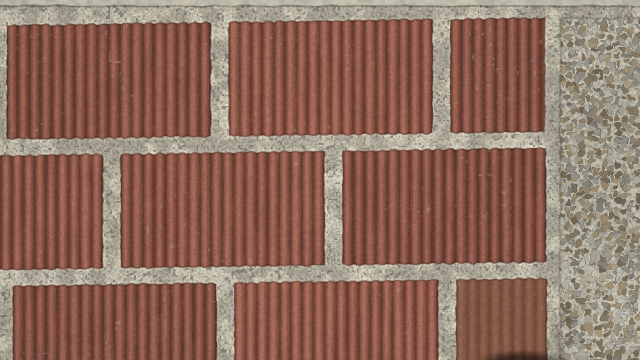
Reproduce this texture procedurally as a Shadertoy shader.

```glsl
// Ribbed red bricks in running bond with sandy mortar, beside a pebbled concrete slab.

// Lengths are in canvas heights, measured from the top left corner.
const vec2  BRICK     = vec2(0.567, 0.318);
const vec2  PITCH     = vec2(0.616, 0.362);
const vec2  ORIGIN    = vec2(0.019, 0.070);
const float RIBS      = 18.0;    // ribs on a full brick
const float TILT      = 0.014;   // rise of the rows toward the right
const float ROW_DRIFT = 0.008;   // sideways drift per row
const float WALL_END  = 1.514;   // right edge of the brickwork
const float SLAB_X    = 1.556;
const float SLAB_Y    = 0.050;
const float LEDGE_Y   = 0.012;
const float PEBBLES   = 52.0;    // pebbles per canvas height

const vec3 CLAY_DARK    = vec3(0.40, 0.24, 0.20);
const vec3 CLAY         = vec3(0.53, 0.32, 0.26);
const vec3 CLAY_LIGHT   = vec3(0.64, 0.41, 0.35);
const vec3 CLAY_BROWN   = vec3(0.50, 0.36, 0.27);
const vec3 MORTAR       = vec3(0.66, 0.64, 0.58);
const vec3 MORTAR_LIGHT = vec3(0.78, 0.76, 0.69);
const vec3 GRIT         = vec3(0.42, 0.40, 0.36);
const vec3 PEBBLE_TAN   = vec3(0.56, 0.50, 0.40);
const vec3 PEBBLE_GREY  = vec3(0.64, 0.63, 0.59);

float hash(vec2 p) {
    vec3 q = fract(p.xyx * vec3(0.1031, 0.1030, 0.0973));
    q += dot(q, q.yzx + 33.33);
    return fract((q.x + q.y) * q.z);
}

float noise(vec2 p) {
    vec2 i = floor(p), f = fract(p);
    f = f * f * (3.0 - 2.0 * f);
    return mix(mix(hash(i), hash(i + vec2(1, 0)), f.x),
               mix(hash(i + vec2(0, 1)), hash(i + vec2(1, 1)), f.x), f.y);
}

float fbm(vec2 p) {
    float sum = 0.0, amp = 0.5;
    for (int k = 0; k < 4; k++) {
        sum += amp * noise(p);
        p = p * 2.03 + 17.3;
        amp *= 0.5;
    }
    return sum;
}

float boxDistance(vec2 p, vec2 halfSize) {
    vec2 d = abs(p) - halfSize;
    return length(max(d, 0.0)) + min(max(d.x, d.y), 0.0);
}

// Sandy cement with dark grit and paler patches
vec3 mortarColor(vec2 p) {
    vec3 c = mix(MORTAR, MORTAR_LIGHT, smoothstep(0.35, 0.65, fbm(p * 22.0)));
    c *= 0.84 + 0.27 * noise(p * 230.0);
    return mix(c, GRIT, 0.65 * smoothstep(0.70, 0.90, noise(p * 155.0 + 40.0)));
}

// Exposed aggregate: jittered stones set in pale cement
vec3 slabColor(vec2 p) {
    vec2 g = p * PEBBLES + 0.7 * vec2(noise(p * 90.0), noise(p * 90.0 + 31.0));
    vec2 cell = floor(g), nearestId = cell;
    float nearest = 9.0;
    for (int y = -1; y <= 1; y++)
    for (int x = -1; x <= 1; x++) {
        vec2 id = cell + vec2(x, y);
        vec2 center = id + 0.15 + 0.7 * vec2(hash(id), hash(id + 71.0));
        float d = length(g - center);
        if (d < nearest) { nearest = d; nearestId = id; }
    }
    float kind = hash(nearestId + 13.0);
    float radius = 0.30 + 0.25 * hash(nearestId + 29.0);
    vec3 cement = MORTAR_LIGHT * (0.82 + 0.26 * noise(p * 190.0));
    vec3 stone = mix(PEBBLE_TAN, PEBBLE_GREY, smoothstep(0.3, 0.7, kind));
    stone *= 0.80 + 0.4 * hash(nearestId + 5.0);
    vec3 c = mix(stone, cement, smoothstep(radius - 0.08, radius + 0.08, nearest));
    float crevice = smoothstep(0.14, 0.0, abs(nearest - radius)) * noise(p * 75.0);
    c = mix(c, GRIT * 0.85, 0.8 * crevice);
    return c * (0.92 + 0.16 * fbm(p * 6.0));
}

// Clay with rounded ribs, dust and a tint of its own
vec3 clayColor(vec2 p, vec2 local, vec2 id) {
    float rib = local.x / BRICK.x * RIBS;
    float t = pow(fract(rib), 0.8);
    float height = 0.5 - 0.5 * cos(6.2832 * t);
    height += 0.35 * (fbm(p * vec2(45.0, 12.0)) - 0.47) + 0.16 * (hash(vec2(floor(rib), id.x + id.y * 7.0)) - 0.5);
    vec3 c = mix(CLAY_DARK, CLAY, smoothstep(0.0, 0.38, height));
    c = mix(c, CLAY_LIGHT, smoothstep(0.50, 1.0, height));
    c = mix(c, CLAY_BROWN, 0.5 * step(1.5, min(id.x, id.y)));
    c *= 0.94 + 0.10 * hash(id + 3.0);
    c *= 0.94 + 0.12 * noise(p * 200.0);
    float dust = smoothstep(0.86, 0.97, noise(p * 105.0)) * smoothstep(0.4, 0.65, fbm(p * 9.0));
    return mix(c, MORTAR, 0.45 * dust);
}

void mainImage(out vec4 fragColor, in vec2 fragCoord) {
    float px = 1.0 / iResolution.y;
    vec2 p = vec2(fragCoord.x, iResolution.y - fragCoord.y) * px;

    // Brick cell: every second row is shifted by half a pitch
    vec2 wall = p + vec2(0.0, TILT * p.x) - ORIGIN;
    float row = max(floor((wall.y + 0.5 * (PITCH.y - BRICK.y)) / PITCH.y), 0.0);
    wall.x -= ROW_DRIFT * row + 0.5 * PITCH.x * mod(row, 2.0);
    float column = floor((wall.x + 0.5 * (PITCH.x - BRICK.x)) / PITCH.x);
    vec2 local = wall - vec2(column, row) * PITCH;

    // Scalloped, slightly chipped outline, cut at the end of the wall
    vec2 halfSize = 0.5 * BRICK;
    halfSize.y -= 0.0015 * cos(6.2832 * local.x / BRICK.x * RIBS);
    float d = boxDistance(local - 0.5 * BRICK, halfSize - 0.003) - 0.003;
    d = max(d, p.x - WALL_END - 0.003 * row) + 0.004 * (noise(p * 70.0) - 0.5);

    vec3 color = mortarColor(p);
    color *= 1.0 + 0.07 * smoothstep(0.010, 0.002, d);
    vec3 clay = clayColor(p, local, vec2(column, row));
    clay *= mix(0.76, 1.0, smoothstep(0.0, 0.008, -d));
    color = mix(color, clay, smoothstep(px, -px, d));

    // Slab at the right and ledge along the top, each with a dark seam
    float slab = min(p.x - SLAB_X, p.y - SLAB_Y) + 0.006 * (noise(p * 40.0) - 0.5);
    color = mix(color, slabColor(p), smoothstep(-px, px, slab));
    color *= 1.0 - 0.18 * smoothstep(0.006, 0.0, abs(slab));
    float ledge = p.y - LEDGE_Y - 0.005 * noise(p * 25.0);
    color = mix(color, MORTAR_LIGHT * (0.85 + 0.25 * fbm(p * 60.0)), smoothstep(px, -px, ledge));
    color *= 1.0 - 0.25 * smoothstep(0.005, 0.0, abs(ledge - 0.003));

    // Soft shadow at the lower edge, broad light falloff
    float shadow = length((p - vec2(1.45, 1.01)) / vec2(0.13, 0.04));
    color *= mix(0.45, 1.0, smoothstep(0.4, 1.1, shadow));
    color *= 1.03 - 0.07 * length(p - vec2(0.89, 0.5));
    fragColor = vec4(color, 1.0);
}
```
